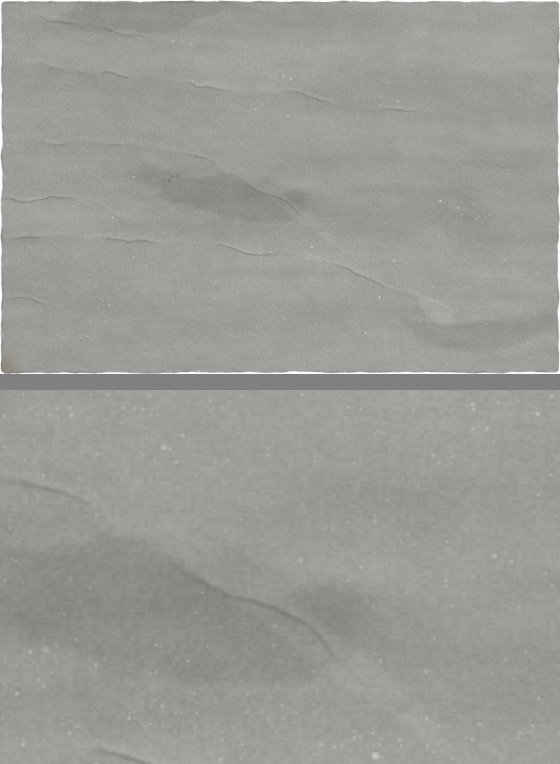
Top, the full canvas; bottom, a detail of the centre.
Reproduce this texture procedurally as a WebGL 2 fragment shader.

```glsl
#version 300 es
precision highp float;

uniform vec2 u_resolution;
out vec4 fragColor;

float hash(vec2 p) {
    return fract(sin(dot(p, vec2(127.1, 311.7))) * 43758.5);
}

float noise(vec2 p) {
    vec2 i = floor(p), f = fract(p);
    f = f * f * (3.0 - 2.0 * f);
    return mix(mix(hash(i), hash(i + vec2(1, 0)), f.x),
               mix(hash(i + vec2(0, 1)), hash(i + 1.0), f.x), f.y);
}

float fbm(vec2 p) {
    float sum = 0.0, amp = 0.52;
    for (int i = 0; i < 5; i++) {
        sum += amp * noise(p);
        p = mat2(1.6, 1.2, -1.2, 1.6) * p + 7.3;
        amp *= 0.5;
    }
    return sum;
}

// Broken layer edge along a falling cubic: pale lip, thin shadow, soft step below
float ledge(vec2 p, float height, float slope, float bend, vec2 span) {
    float curve = height - slope * p.x - bend * p.x * p.x * p.x;
    float d = p.y - curve + 0.055 * (fbm(vec2(p.x * 9.0, p.y * 7.0 + height * 40.0)) - 0.5);
    float ends = smoothstep(span.x - 0.06, span.x + 0.06, p.x)
               * (1.0 - smoothstep(span.y - 0.2, span.y + 0.05, p.x));
    float broken = smoothstep(0.35, 0.7, noise(vec2(p.x * 13.0, height * 91.0)));
    float shadow = exp(-pow(d / 0.0028, 2.0)) * broken;
    float lip = exp(-pow((d - 0.007) / 0.006, 2.0)) * (0.35 + 0.65 * broken);
    float fall = smoothstep(0.004, -0.004, d) * exp(min(d, 0.0) * 28.0);
    return ends * (0.028 * lip - 0.085 * shadow - 0.014 * fall);
}

// Worn hollow: tilted ellipse with a ragged rim
float hollow(vec2 p, vec2 centre, vec2 radius, float tilt, float softness) {
    vec2 q = p - centre;
    q.y -= tilt * q.x;
    float d = length(q / radius) + 1.1 * (fbm(p * vec2(8, 18) + centre * 9.0) - 0.5);
    return 1.0 - smoothstep(1.0 - softness, 1.0 + softness, d);
}

// Scattered round flecks, one per chosen cell
float flecks(vec2 p, float cells, float share) {
    vec2 g = p * cells, id = floor(g);
    vec2 spot = 0.3 + 0.4 * vec2(hash(id + 3.1), hash(id + 8.7));
    float size = 0.14 + 0.2 * hash(id + 5.9);
    float dotMask = 1.0 - smoothstep(size * 0.5, size + 0.15, length(fract(g) - spot));
    return dotMask * step(1.0 - share, hash(id)) * (0.4 + 0.6 * hash(id + 1.7));
}

void main() {
    float px = 1.0 / u_resolution.y;
    vec2 p = gl_FragCoord.xy * px;
    vec2 slab = vec2(u_resolution.x * px, 1.0);

    // Flat sedimentary bands, sagging slightly to the right
    vec2 warped = p + vec2(0.0, 0.04 * p.x + 0.05 * fbm(p * 3.0));
    float tone = 0.614;
    tone += 0.075 * (fbm(warped * vec2(1.6, 11.0)) - 0.5);
    tone += 0.045 * (fbm(warped * vec2(6.0, 34.0) + 20.0) - 0.5);
    tone += 0.035 * (fbm(p * 24.0) - 0.5);

    // Darker hollows and paler scars
    tone -= 0.048 * hollow(p, vec2(0.62, 0.475), vec2(0.22, 0.055), -0.2, 0.18);
    tone -= 0.045 * hollow(p, vec2(0.38, 0.965), vec2(0.26, 0.05), 0.08, 0.12);
    tone -= 0.022 * hollow(p, vec2(1.22, 0.44), vec2(0.13, 0.06), -0.3, 0.4);
    float sag = 0.1 + 0.9 * pow(p.x - 1.26, 2.0);
    tone -= 0.042 * hollow(vec2(p.x, p.y - sag), vec2(1.28, 0.0), vec2(0.27, 0.035), 0.0, 0.3);
    tone += 0.035 * hollow(p, vec2(1.16, 0.175), vec2(0.045, 0.025), -0.5, 0.25);
    tone += 0.03 * hollow(p, vec2(0.77, 0.45), vec2(0.13, 0.018), -0.75, 0.4);

    // Layer edges
    tone += ledge(p, 0.845, 0.14, -0.01, vec2(0.08, 1.25));
    tone += ledge(p, 0.630, 0.00, 0.37, vec2(0.0, 0.86));
    tone += ledge(p, 0.470, 0.00, 1.20, vec2(0.0, 0.46));
    tone += ledge(p, 0.365, 0.00, 0.11, vec2(0.0, 1.3));
    tone += 0.8 * ledge(p, 0.970, 0.16, 0.0, vec2(0.12, 0.55));
    tone += 0.6 * ledge(p, 0.200, 0.05, 0.0, vec2(0.0, 0.3));

    // Sandy grain and mineral flecks
    tone += 0.032 * (noise(p * 240.0) - 0.5) + 0.03 * (noise(p * 430.0 + 31.0) - 0.5);
    float cluster = smoothstep(0.4, 0.75, fbm(p * vec2(5, 9) + 4.0));
    tone += 0.075 * flecks(p, 170.0, 0.03 + 0.07 * cluster);
    tone += 0.17 * flecks(p + 0.37, 105.0, 0.003 + 0.012 * cluster);
    tone -= 0.09 * flecks(p + 0.71, 120.0, 0.004);

    vec3 colour = tone + vec3(0.002, 0.005, -0.013);

    // Faint rust marks
    float rust = flecks(p, 90.0, 0.3) * exp(-dot((p - vec2(0.45, 0.525)) * vec2(25, 60), (p - vec2(0.45, 0.525)) * vec2(25, 60)));
    rust += 0.35 * smoothstep(0.06, 0.0, length(p - vec2(0.01, 0.02)));
    colour = mix(colour, vec3(0.46, 0.37, 0.27), 0.8 * rust);

    // Chipped outline on white
    vec2 q = abs(p - 0.5 * slab) - 0.5 * slab + 0.014;
    float outline = length(max(q, 0.0)) + min(max(q.x, q.y), 0.0) - 0.014;
    float inside = -outline - 0.0095 * fbm(p * 24.0) + 0.0008;
    float rim = 1.0 - smoothstep(0.0, 0.009, inside);
    colour += rim * 0.16 * (noise(p * 38.0 + 11.0) - 0.6);
    colour = mix(vec3(0.99), colour, smoothstep(-0.8 * px, 0.8 * px, inside));

    fragColor = vec4(clamp(colour, 0.0, 1.0), 1.0);
}
```
